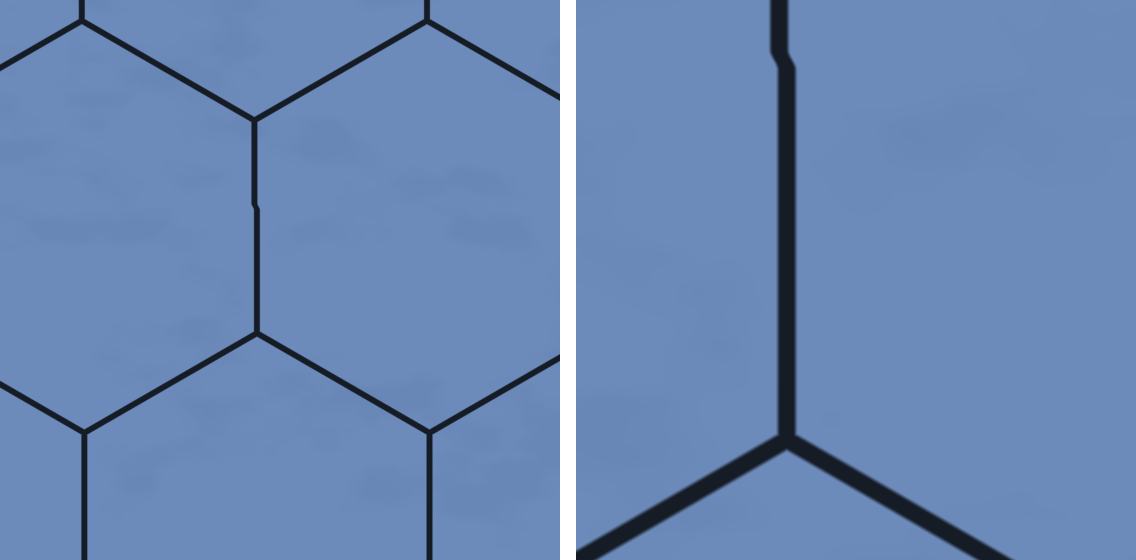
Left, the full canvas; right, a detail of the centre.
Write a Shadertoy shader that draws this pattern.

```glsl
// Large blue hexagonal tiles with thin dark joints and faint smudges.

float hash(vec2 p) {
    return fract(sin(dot(p, vec2(127.1, 311.7))) * 43758.5453);
}

float valueNoise(vec2 p) {
    vec2 i = floor(p), f = fract(p);
    f = f * f * (3.0 - 2.0 * f);
    return mix(mix(hash(i), hash(i + vec2(1, 0)), f.x),
               mix(hash(i + vec2(0, 1)), hash(i + vec2(1, 1)), f.x), f.y);
}

float fbm(vec2 p) {
    float sum = 0.0, amp = 0.5;
    for (int i = 0; i < 4; i++) {
        sum += amp * valueNoise(p);
        p = p * 2.03 + 17.3;
        amp *= 0.5;
    }
    return sum;
}

// Distance to the rim of one slightly tall hexagon, positive inside
float hexInside(vec2 p) {
    p = abs(p);
    return min(0.3082 - p.x, 0.3187 - dot(p, vec2(0.5, 0.866)));
}

// Distance to the nearest joint, from two interleaved rectangular lattices
float jointDistance(vec2 p) {
    vec2 pitch = vec2(0.6164, 1.116);
    vec2 a = mod(p + 0.5 * pitch, pitch) - 0.5 * pitch;
    vec2 b = mod(p, pitch) - 0.5 * pitch;
    return abs(max(hexInside(a), hexInside(b)));
}

void mainImage(out vec4 fragColor, in vec2 fragCoord) {
    vec2 uv = fragCoord / iResolution.y;

    // Upper part sits a hair to the left, leaving a small jog in the joint
    vec2 p = uv - vec2(0.767, 0.595);
    p.x += 0.0045 * smoothstep(0.625, 0.637, uv.y);

    // Glaze with faint, horizontally drawn smudges
    vec3 color = vec3(0.424, 0.546, 0.735);
    float smudge = smoothstep(0.48, 0.72, fbm(uv * vec2(6.0, 11.0) + 3.7));
    color *= 1.0 - 0.03 * smudge;

    // Dark joints with soft edges
    float soft = max(0.0016, 0.8 / iResolution.y);
    float joint = 1.0 - smoothstep(0.0053 - soft, 0.0053 + soft, jointDistance(p));
    color = mix(color, vec3(0.085, 0.11, 0.15), joint);

    fragColor = vec4(color, 1.0);
}
```
